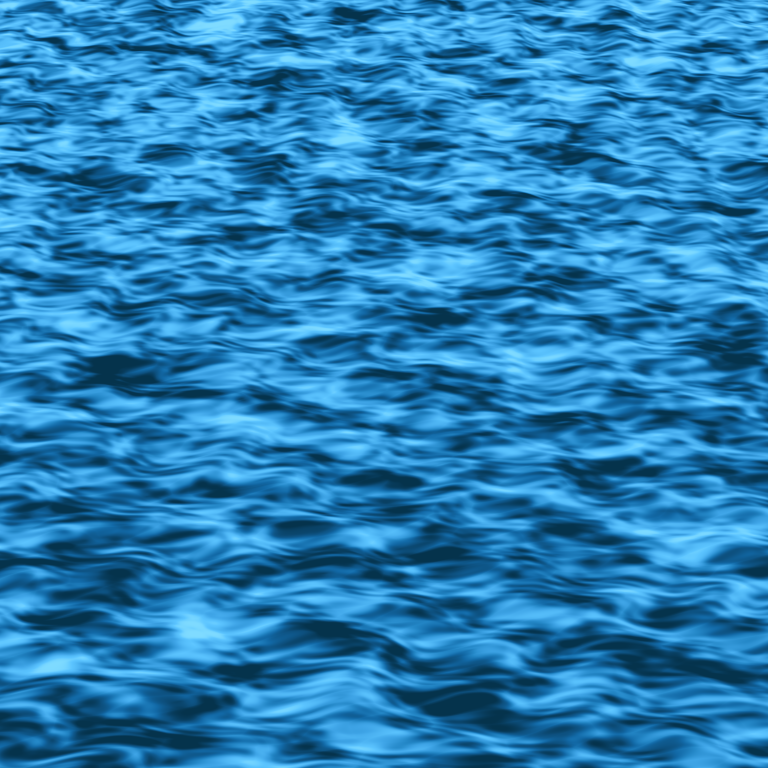
This texture is drawn by a Shadertoy shader. Its source:

```glsl
// Wind-rippled blue water receding from the viewer, with bright crests and dark troughs.

const int COLOURS = 6;
const vec3 WATER[COLOURS] = vec3[COLOURS](
    vec3(0.02, 0.20, 0.30), vec3(0.05, 0.31, 0.49), vec3(0.07, 0.41, 0.65),
    vec3(0.14, 0.53, 0.78), vec3(0.25, 0.65, 0.91), vec3(0.36, 0.77, 1.00));
// Tone, from 0 to 1, at which each colour is reached
const float TONE[COLOURS] = float[COLOURS](0.04, 0.155, 0.335, 0.555, 0.785, 0.95);

const float RECEDE = 0.6;               // shrinking of waves toward the top
const float HAZE = 1.0;                 // brightening toward the top
const float CONTRAST = 1.34;
const float EXPOSURE = 0.12;
const vec2 SWELL_FREQ = vec2(2.5, 10.0);
const vec2 TROUGH_FREQ = vec2(5.0, 23.0);
const vec2 CREST_FREQ = vec2(5.5, 27.0);
const vec2 RIPPLE_FREQ = vec2(11.0, 54.0);
const vec2 STREAK_FREQ = vec2(25.0, 115.0);
const float SWELL = 0.27, TROUGH = 0.68, CREST = 0.60, RIPPLE = 0.58, STREAK = 0.46;
const float STEEPNESS = 0.60;           // sharpens the upper edge of troughs
const float SPARSITY = 0.12;            // gathers the dark into fewer troughs
const int SAMPLES = 2;                  // per pixel side

vec2 hash2(vec2 p) {
    vec3 q = fract(p.xyx * vec3(0.1031, 0.1030, 0.0973));
    q += dot(q, q.yzx + 33.33);
    return fract((q.xx + q.yz) * q.zy);
}

float cornerSlope(vec2 cell, vec2 offset) {
    float angle = 6.2832 * hash2(cell).x;
    return dot(vec2(cos(angle), sin(angle)), offset);
}

// Gradient noise scaled to unit deviation
float waveNoise(vec2 p) {
    vec2 i = floor(p), f = fract(p), u = f * f * (3.0 - 2.0 * f), e = vec2(1.0, 0.0);
    float low = mix(cornerSlope(i, f), cornerSlope(i + e, f - e), u.x);
    float high = mix(cornerSlope(i + e.yx, f - e.yx), cornerSlope(i + e.xx, f - e.xx), u.x);
    return mix(low, high, u.y) / 0.21;
}

// Cellular noise: creased ridges between cells, centred, unit deviation
float ridgeNoise(vec2 p) {
    vec2 i = floor(p), f = fract(p);
    float nearest = 4.0;
    for (int y = -1; y <= 1; y++)
    for (int x = -1; x <= 1; x++) {
        vec2 cell = vec2(x, y);
        vec2 d = cell + hash2(i + cell + 71.0) - f;
        nearest = min(nearest, dot(d, d));
    }
    return (sqrt(nearest) - 0.45) / 0.19;
}

vec2 tilt(vec2 p, float slope) {
    return vec2(p.x, p.y + slope * p.x);
}

float waterTone(vec2 uv) {
    // Recede with height: waves shrink evenly in both directions
    float size = 1.0 - RECEDE * uv.y;
    vec2 p = vec2((uv.x - 0.5) / size, -log(size) / RECEDE) + 5.0;

    // Bend the wave lines
    p.y += 0.004 * sin(17.0 * p.x + 9.0 * p.y) + 0.002 * sin(41.0 * p.x - 23.0 * p.y);
    float bend = waveNoise(p * vec2(9.0, 24.0) + 40.0);
    vec2 bent = p + vec2(0.010, 0.0036) * bend;

    // Broad swell and steep-edged troughs
    float swell = waveNoise(tilt(p, 0.06) * SWELL_FREQ);
    vec2 q = tilt(bent, 0.05) * TROUGH_FREQ + 17.0;
    float trough = waveNoise(q + vec2(0.0, STEEPNESS * 0.21 * waveNoise(q)));
    trough -= SPARSITY * (trough * trough - 1.0);

    // Crests and small ripples
    float crest = ridgeNoise(tilt(bent, 0.14) * CREST_FREQ);
    float ripple = ridgeNoise(tilt(bent, -0.06) * RIPPLE_FREQ + 9.0);
    float streak = waveNoise(tilt(bent, 0.08) * STREAK_FREQ);

    float light = SWELL * swell + TROUGH * trough + CREST * crest + RIPPLE * ripple
                + STREAK * streak + HAZE * (uv.y - 0.5) + EXPOSURE;
    return 1.0 / (1.0 + exp(-CONTRAST * light));
}

vec3 waterColour(float tone) {
    vec3 colour = WATER[0];
    for (int i = 1; i < COLOURS; i++) {
        float blend = clamp((tone - TONE[i - 1]) / (TONE[i] - TONE[i - 1]), 0.0, 1.0);
        colour = mix(colour, WATER[i], blend);
    }
    // Glints on the brightest crests
    return colour + vec3(0.14, 0.09, 0.0) * smoothstep(0.94, 1.0, tone);
}

void mainImage(out vec4 fragColor, in vec2 fragCoord) {
    vec3 sum = vec3(0.0);
    for (int y = 0; y < SAMPLES; y++)
    for (int x = 0; x < SAMPLES; x++) {
        vec2 shift = (vec2(x, y) + 0.5) / float(SAMPLES) - 0.5;
        sum += waterColour(waterTone((fragCoord + shift) / iResolution.xy));
    }
    fragColor = vec4(sum / float(SAMPLES * SAMPLES), 1.0);
}
```
